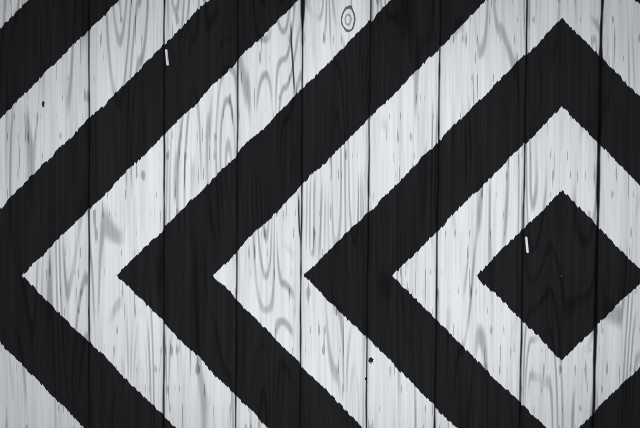
Reproduce this pattern procedurally as a Shadertoy shader.

```glsl
float hash(vec2 p) {
    return fract(sin(dot(p, vec2(127.1, 311.7))) * 43758.5453);
}

float noise(vec2 p) {
    vec2 i = floor(p), f = fract(p);
    f = f * f * (3.0 - 2.0 * f);
    return mix(mix(hash(i), hash(i + vec2(1, 0)), f.x),
               mix(hash(i + vec2(0, 1)), hash(i + vec2(1, 1)), f.x), f.y);
}

// Top position and half width of each gap between planks
const vec2 seams[8] = vec2[8](
    vec2(0.208, 0.0014), vec2(0.384, 0.0015), vec2(0.556, 0.0014), vec2(0.708, 0.0015),
    vec2(0.866, 0.0014), vec2(1.029, 0.0015), vec2(1.232, 0.0016), vec2(1.407, 0.0038));

// Dark knots: centre and radii
const vec4 knots[3] = vec4[3](
    vec4(0.866, 0.158, 0.007, 0.008), vec4(0.856, 0.115, 0.003, 0.005),
    vec4(0.101, 0.757, 0.004, 0.009));

// Long cracks: x, bottom, top
const vec3 cracks[3] = vec3[3](
    vec3(0.680, 0.77, 0.96), vec3(0.953, 0.85, 1.02), vec3(0.697, 0.42, 0.56));

// Concentric diamonds; returns 1 on white paint
float diamonds(vec2 p, float plank, float px) {
    vec2 c = abs(p - vec2(1.313, 0.356));
    float d = c.x + c.y;
    d += 0.007 * (noise(p * vec2(260.0, 60.0)) - 0.5);
    d += 0.007 * (noise(p * 24.0 + plank * 7.0) - 0.5);
    d += 0.005 * (hash(vec2(plank, 4.0)) - 0.5);
    float period = 0.1975 + 0.0126 * smoothstep(0.35, 1.25, d);
    float band = mod(d / period, 2.0);
    float edge = min(abs(band - 1.0), min(band, 2.0 - band)) * period;
    float side = band > 1.0 ? edge : -edge;
    return smoothstep(-px, px, side);
}

void mainImage(out vec4 fragColor, in vec2 fragCoord) {
    float px = 1.0 / iResolution.y;
    vec2 p = fragCoord * px;

    // Planks and the gaps between them
    float plank = 0.0, gap = 0.0, shade = 1.0;
    for (int i = 0; i < 8; i++) {
        float lean = 0.019 * max(seams[i].x - 0.3, 0.0) * (1.0 - p.y);
        float s = p.x - seams[i].x + lean;
        s += 0.002 * (noise(vec2(p.y * 14.0, float(i) * 9.0)) - 0.5);
        float w = seams[i].y * (0.6 + 0.6 * noise(vec2(p.y * 30.0, float(i))));
        if (i == 3) w += 0.004 * smoothstep(0.91, 1.0, p.y);
        plank += step(0.0, s);
        gap = max(gap, 1.0 - smoothstep(w - px, w + px, abs(s)));
        shade *= 1.0 - 0.16 * exp(-abs(s) / 0.005);
    }

    // Wood grain, bent differently on every plank
    vec2 q = p;
    q.x += 0.014 * noise(p * vec2(12.0, 2.5) + plank * 17.0);
    float fine = noise(q * vec2(330.0, 10.0));
    float broad = noise(q * vec2(90.0, 3.0) + plank * 5.0);
    float rings = noise(q * vec2(24.0, 1.7) + plank * 13.0) * 7.0;
    float veins = 1.0 - smoothstep(0.03, 0.13 + fwidth(rings), abs(fract(rings) - 0.5));
    veins *= smoothstep(0.3, 0.75, noise(p * vec2(30.0, 6.0) + plank * 3.0));
    float pores = smoothstep(0.82, 0.95, noise(q * vec2(240.0, 22.0) + 40.0));

    // Paint
    float white = diamonds(p, plank, px);
    vec3 pale = vec3(0.885, 0.905, 0.915)
        * (1.0 - 0.08 * fine * fine - 0.06 * broad - 0.22 * veins - 0.22 * pores);
    vec3 dark = vec3(0.132, 0.133, 0.142)
        * (1.12 - 0.2 * fine - 0.16 * broad - 0.22 * veins);
    vec3 col = mix(dark, pale, white) * shade;

    // Cracks and knots
    float flaw = 0.0;
    for (int i = 0; i < 3; i++) {
        vec3 k = cracks[i];
        float s = abs(p.x - k.x - 0.05 * (k.z - p.y) + 0.003 * noise(vec2(p.y * 30.0, k.x)));
        float span = smoothstep(k.y, k.y + 0.04, p.y) * smoothstep(k.z, k.z - 0.04, p.y);
        flaw = max(flaw, 0.75 * span * (1.0 - smoothstep(0.0, 0.0012 + px, s)));
        float r = length((p - knots[i].xy) / knots[i].zw) + 0.5 * noise(p * 300.0);
        flaw = max(flaw, 0.9 * (1.0 - smoothstep(0.8, 1.3, r)));
    }
    vec2 oval = (p - vec2(0.813, 0.955)) / vec2(0.015, 0.03);
    float r = length(oval) + 0.25 * noise(p * 90.0);
    flaw = max(flaw, 0.6 * (1.0 - smoothstep(0.04, 0.16, abs(r - 1.1))));
    flaw = max(flaw, 0.3 * (1.0 - smoothstep(0.04, 0.16, abs(r - 0.55))));
    col = mix(col, vec3(0.07, 0.07, 0.08), flaw);

    // Drips of white paint
    for (int i = 0; i < 2; i++) {
        vec2 a = p - (i == 0 ? vec2(1.231, 0.428) : vec2(0.390, 0.866));
        a.x += 0.1 * a.y;
        float drip = length(vec2(a.x, a.y - clamp(a.y, -0.016, 0.016)));
        col = mix(col, pale, 1.0 - smoothstep(0.0015, 0.0025 + px, drip));
    }

    // Gaps and darker corners
    col = mix(col, vec3(0.035, 0.035, 0.04), 0.9 * gap);
    float far = length((p - vec2(0.78, 0.46)) * vec2(0.8, 1.0));
    col *= 1.03 - 0.24 * smoothstep(0.3, 0.85, far);
    fragColor = vec4(col, 1.0);
}
```
